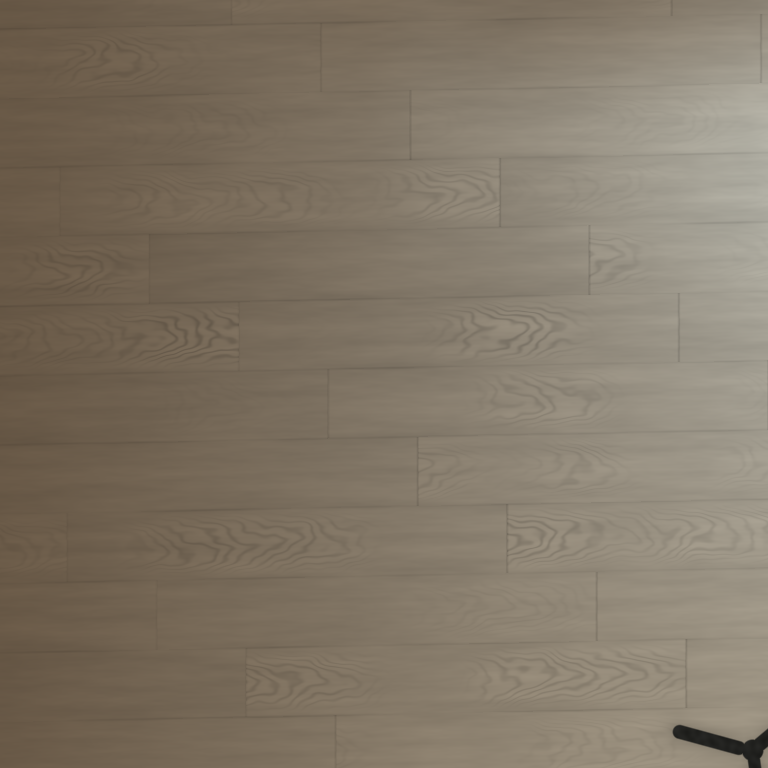
Write a Shadertoy shader that draws this texture.

```glsl
// Staggered grey-brown oak planks in soft side light, with the dark feet of a stand in one corner.
#define ROW_HEIGHT 0.0902
#define ROW_START 0.2057
#define PLANK_LENGTH 0.573
#define STAGGER 0.1165
#define FIRST_JOINT 0.651
#define TILT 0.02
#define SEAM_WIDTH 0.0013
#define GRAIN 0.055
#define FIGURE 0.15
#define SHADE_COLOR vec3(0.42, 0.36, 0.29)
#define LIGHT_COLOR vec3(0.63, 0.61, 0.56)
#define STAND_COLOR vec3(0.13, 0.13, 0.12)

float hash(vec2 p) {
    return fract(sin(dot(p, vec2(127.1, 311.7))) * 43758.545);
}

vec2 gradient(vec2 cell) {
    float angle = 6.28318 * hash(cell);
    return vec2(cos(angle), sin(angle));
}

// Gradient noise, roughly -0.7 to 0.7
float noise(vec2 p) {
    vec2 i = floor(p), f = p - i;
    vec2 u = f * f * f * (f * (f * 6.0 - 15.0) + 10.0);
    vec2 e = vec2(1.0, 0.0);
    float low = mix(dot(gradient(i), f), dot(gradient(i + e), f - e), u.x);
    float high = mix(dot(gradient(i + e.yx), f - e.yx),
                     dot(gradient(i + 1.0), f - 1.0), u.x);
    return mix(low, high, u.y);
}

float capsule(vec2 p, vec2 a, vec2 b, float radius) {
    vec2 ab = b - a;
    float h = clamp(dot(p - a, ab) / dot(ab, ab), 0.0, 1.0);
    return length(p - a - ab * h) - radius;
}

// Window light from the right, fading toward the left and the top
float lighting(vec2 p) {
    float light = 1.1 * pow(max(p.x, 0.0), 1.35) - 0.05;
    light -= 0.55 * smoothstep(0.82, 1.02, p.y) * smoothstep(0.2, 0.9, p.x);
    light += (1.0 - p.y) * p.x * (0.5 * (1.0 - p.x) - 0.15 * p.x);
    light += 0.07 * smoothstep(0.46, 0.57, p.x) * smoothstep(0.6, 0.75, p.y);
    vec2 glow = (p - vec2(1.05, 0.75)) / vec2(0.25, 0.22);
    return light + 0.25 * exp(-dot(glow, glow));
}

// Nested arches of open grain, confined to soft patches
float cathedral(vec2 local, vec2 seed) {
    float across = local.y - 0.5 + 0.15 * noise(vec2(local.x * 9.0, seed.x));
    vec2 q = vec2(local.x * 16.0, local.y * 3.0) + seed;
    float rings = local.x * 34.0 + 19.0 * across * across
                + 1.6 * noise(q) + 0.6 * noise(q * 2.7);
    float lines = pow(0.5 + 0.5 * sin(6.28318 * rings), 2.5) - 0.35;
    float patches = smoothstep(-0.15, 0.35, noise(vec2(local.x * 5.0, 0.5) + seed));
    float band = 1.0 - smoothstep(0.2, 0.48, abs(local.y - 0.5));
    return lines * patches * band;
}

void mainImage(out vec4 fragColor, in vec2 fragCoord) {
    vec2 p = fragCoord / iResolution.xy;
    float px = 1.0 / min(iResolution.x, iResolution.y);

    // Rows run downward; each shifts its end joints to the right
    float v = (1.0 - p.y + TILT * (p.x - 0.65) - ROW_START) / ROW_HEIGHT;
    float row = floor(v);
    float u = (p.x - FIRST_JOINT - STAGGER * row) / PLANK_LENGTH;
    vec2 plank = vec2(floor(u), row);
    vec2 local = vec2(fract(u) * PLANK_LENGTH, fract(v));
    vec2 seed = 50.0 * vec2(hash(plank + 3.0), hash(plank + 17.0));

    // Long streaks, fine fibres and arched figure
    vec2 fibre = vec2(local.x, local.y * ROW_HEIGHT);
    float wood = noise(fibre * vec2(4.0, 50.0) + seed)
               + 0.6 * noise(fibre * vec2(14.0, 120.0) + seed.yx)
               + 0.35 * noise(fibre * vec2(40.0, 260.0) + seed);
    float tone = 1.0 + GRAIN * wood + 0.035 * (hash(plank) - 0.5);
    float strength = smoothstep(0.2, 0.9, hash(plank + 41.0));
    tone -= FIGURE * strength * cathedral(local, seed);

    // Hairline seams and worn shading beside the long edges
    float edge = min(local.y, 1.0 - local.y) * ROW_HEIGHT;
    float joint = min(local.x, PLANK_LENGTH - local.x);
    float wear = 0.5 + noise(vec2(p.x * 7.0, floor(v + 0.5) * 3.7));
    float clarity = mix(0.3, 1.0, smoothstep(0.2, 0.65, p.x));
    float edgeLine = 1.0 - smoothstep(0.0, SEAM_WIDTH + px, edge);
    float jointLine = 1.0 - smoothstep(0.0, SEAM_WIDTH + px, joint);
    tone -= 0.08 * edgeLine * clamp(wear, 0.1, 1.0);
    tone -= 0.11 * jointLine * clarity;
    tone -= 0.04 * exp(-edge / 0.007) * clamp(wear, 0.0, 1.0);

    vec3 color = mix(SHADE_COLOR, LIGHT_COLOR, lighting(p)) * tone;
    color += vec3(0.01, -0.004, -0.02) * p.x * smoothstep(0.5, 0.0, p.y);

    // Stand: three feet meeting at a hub
    vec2 hub = vec2(0.980, 0.023);
    float stand = capsule(p, vec2(0.885, 0.047), vec2(0.962, 0.026), 0.009);
    stand = min(stand, capsule(p, hub, vec2(1.01, 0.048), 0.009));
    stand = min(stand, capsule(p, hub, vec2(0.986, -0.02), 0.008));
    stand = min(stand, length(p - hub) - 0.014);
    color *= 1.0 - 0.12 * exp(-max(stand, 0.0) / 0.012);
    vec3 standColor = STAND_COLOR + 0.05 * noise(p * 90.0);
    color = mix(color, standColor, 1.0 - smoothstep(-px, px, stand));

    fragColor = vec4(clamp(color, 0.0, 1.0), 1.0);
}
```
